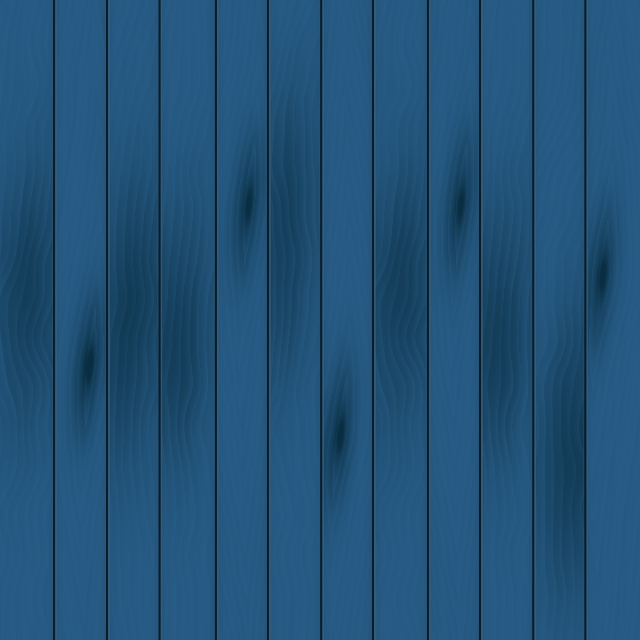
Give the GLSL for this texture, as a Shadertoy shader.

```glsl
// Twelve blue-stained vertical boards, five of them with a tilted dark knot.
// Grain is the set of stepped contours of a field per board: pointed lenses
// around knots, wavy leaning lines elsewhere, with soft stains and thin seams.

float hash(vec2 p) {
    return fract(sin(dot(p, vec2(127.1, 311.7))) * 43758.55);
}

float noise(vec2 p) {
    vec2 i = floor(p), f = fract(p);
    f = f * f * (3.0 - 2.0 * f);
    return mix(mix(hash(i), hash(i + vec2(1, 0)), f.x),
               mix(hash(i + vec2(0, 1)), hash(i + vec2(1, 1)), f.x), f.y);
}

// Gaussian falloff with a separate radius on each axis
float blob(vec2 d, vec2 radius) {
    d /= radius;
    return exp(-dot(d, d));
}

// Left edge of each board
const float EDGE[12] = float[12](0.0, 0.0846, 0.1673, 0.2493, 0.3372, 0.4186,
                                 0.5020, 0.5827, 0.6686, 0.7500, 0.8333, 0.9147);

// Stain centre (x across the board, y on the canvas) and 1 where it is a knot
const vec3 STAIN[12] = vec3[12](
    vec3(0.55, 0.54, 0), vec3(0.67, 0.43, 1), vec3(0.50, 0.50, 0),
    vec3(0.30, 0.48, 0), vec3(0.62, 0.68, 1), vec3(0.30, 0.64, 0),
    vec3(0.36, 0.32, 1), vec3(0.55, 0.54, 0), vec3(0.62, 0.68, 1),
    vec3(0.30, 0.48, 0), vec3(0.75, 0.30, 0), vec3(0.33, 0.57, 1));

void mainImage(out vec4 fragColor, in vec2 fragCoord) {
    vec2 uv = fragCoord / iResolution.xy;

    // Find the board and the signed distance to the nearest seam
    int board = 0;
    float seam = 1.0;
    for (int i = 1; i < 12; i++) {
        float d = uv.x - EDGE[i];
        if (d > 0.0) board = i;
        if (abs(d) < abs(seam)) seam = d;
    }
    vec3 stain = STAIN[board];
    float across = (uv.x - EDGE[board]) * 12.0;
    float seed = 40.0 * hash(stain.xy);
    vec2 d = vec2((across - stain.x) / 12.0, uv.y - stain.y);

    // Contour field and darkness of the stain
    float field, dark;
    if (stain.z > 0.5) {
        d.x -= 0.1 * d.y * exp(-8.0 * d.y * d.y);
        float bend = 0.007 * (noise(vec2(seed, uv.y * 9.0)) - 0.5);
        field = abs(d.x + bend) / 0.011 + d.y * d.y / (abs(d.y) + 0.08) / 0.07;
        field += 0.35 * noise(vec2(across * 3.0 + seed, uv.y * 12.0));
        dark = 0.6 * blob(d + vec2(0.003, 0), vec2(0.024, 0.11))
             + 0.45 * blob(d, vec2(0.008, 0.032));
    } else {
        float lean = max(d.y, 0.0);
        field = 6.0 * across - 18.0 * lean * lean
              + 2.4 * noise(vec2(seed, uv.y * 6.0))
              + 1.3 * noise(vec2(across * 1.5 + seed, uv.y * 15.0));
        dark = 0.58 * blob(d - vec2(0.05 * d.y, 0), vec2(0.052, 0.21));
    }
    dark *= 0.85 + 0.3 * noise(vec2(across * 2.0 + seed, uv.y * 5.0));

    // Each band brightens outward, then drops at a soft edge
    float band = fract(field);
    float lit = band * band * (1.0 - smoothstep(0.93, 1.0, band));
    float strength = 0.35 + 0.65 * smoothstep(0.0, 0.3, dark);
    float tone = noise(vec2(floor(field) + seed, 3.0)) - 0.5;
    dark += strength * (0.12 - 0.20 * lit + 0.10 * tone);
    dark += 0.06 * smoothstep(0.05, 0.0, abs(band - 0.96)) * strength;

    // Fine streaks running along the boards
    dark += 0.04 * (noise(vec2(uv.x * 240.0, uv.y * 6.0 + seed)) - 0.5);
    vec3 color = mix(vec3(0.155, 0.36, 0.525), vec3(0.035, 0.18, 0.26),
                     clamp(dark, 0.0, 1.0));

    // Seams: faint shadow, pale bevels and a dark groove
    float px = 0.5 / iResolution.x;
    color *= 1.0 - 0.18 * exp(-abs(seam) / 0.004);
    float bevel = 1.0 - smoothstep(0.0008, 0.0014 + px, abs(seam - 0.0028));
    float farBevel = 1.0 - smoothstep(0.0004, 0.0010 + px, abs(seam + 0.0026));
    color = mix(color, vec3(0.22, 0.38, 0.49), 0.7 * bevel + 0.25 * farBevel);
    float groove = 1.0 - smoothstep(0.0008, 0.0016 + px, abs(seam));
    color = mix(color, vec3(0.03, 0.11, 0.17), groove);

    fragColor = vec4(color, 1.0);
}
```
